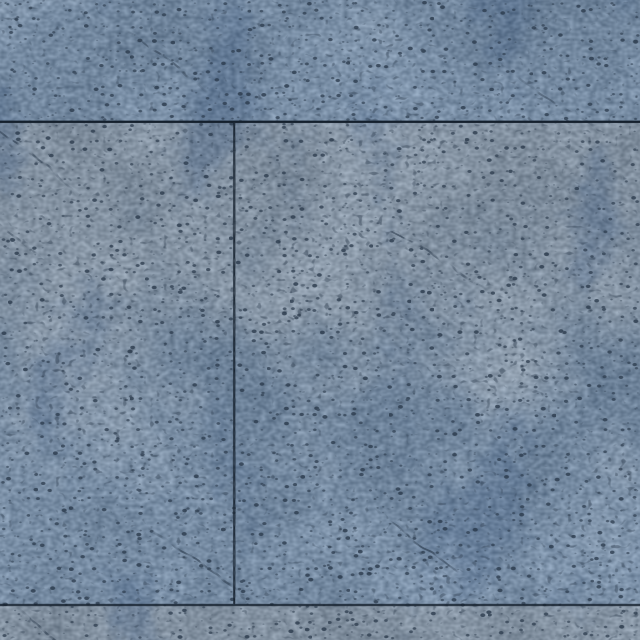
This texture is drawn by a WebGL 1 fragment shader. Its source:

```glsl
precision highp float;
// Weathered blue-grey stone cladding: large slabs in running bond, with thin dark joints.
// Gradient noise makes the cloudy mottle, gritty grain, blue stains and broken hairlines;
// jittered cells scatter the pits.

uniform vec2 u_resolution;

const vec2 SLAB_SIZE = vec2(1.5, 0.755);
const vec2 SLAB_ORIGIN = vec2(0.366, 0.0547);
const float JOINT_HALF_WIDTH = 0.0017;
const float JOINT_WOBBLE = 0.0007;
const float MOTTLE_AMOUNT = 0.085;
const float GRAIN_AMOUNT = 0.115;
const float STAIN_AMOUNT = 0.42;
const float VEIN_SPACING = 0.19;
const float VEIN_HALF_WIDTH = 0.0015;
const float VEIN_ANGLE = -0.64;
const float PIT_SHARE = 0.28;
const vec3 STONE_GREY = vec3(0.515, 0.572, 0.633);
const vec3 STONE_BLUE = vec3(0.465, 0.548, 0.640);
const vec3 STAIN_BLUE = vec3(0.300, 0.400, 0.530);
const vec3 DARK_MARK = vec3(0.160, 0.220, 0.290);
const vec3 JOINT_COLOR = vec3(0.080, 0.125, 0.175);

vec2 hash2(vec2 p) {
  vec3 q = fract(p.xyx * vec3(0.1031, 0.1030, 0.0973));
  q += dot(q, q.yzx + 33.33);
  return fract((q.xx + q.yz) * q.zy);
}

float cornerGradient(vec2 cell, vec2 offset) {
  float angle = 6.2832 * hash2(cell).x;
  return dot(vec2(cos(angle), sin(angle)), offset);
}

float gradientNoise(vec2 p) {
  vec2 i = floor(p), f = fract(p);
  vec2 w = f * f * f * (f * (f * 6.0 - 15.0) + 10.0);
  vec2 e = vec2(1.0, 0.0);
  return mix(mix(cornerGradient(i, f), cornerGradient(i + e, f - e), w.x),
             mix(cornerGradient(i + e.yx, f - e.yx), cornerGradient(i + 1.0, f - 1.0), w.x), w.y);
}

float fbm(vec2 p) {
  float sum = 0.0, amplitude = 1.0;
  for (int i = 0; i < 4; i++) {
    sum += amplitude * gradientNoise(p);
    p = mat2(1.6, 1.2, -1.2, 1.6) * p + 17.3;
    amplitude *= 0.55;
  }
  return sum;
}

// Antialiased coverage of a line at distance d from its centre.
float lineCover(float d, float halfWidth, float pixel) {
  return 1.0 - smoothstep(halfWidth - 0.6 * pixel, halfWidth + 0.8 * pixel, d);
}

// Small dark pits, at most one in each jittered cell.
float pits(vec2 p, float pixel) {
  float cover = 0.0;
  for (int i = 0; i < 3; i++) {
    float scale = 30.0 + 27.0 * float(i);
    vec2 cell = floor(p * scale) + 61.0 * float(i);
    vec2 rnd = hash2(cell + 7.0);
    vec2 offset = (fract(p * scale) - mix(vec2(0.25), vec2(0.75), hash2(cell))) / scale;
    float radius = mix(0.0010, 0.0030, rnd.y * rnd.y);
    float present = step(rnd.x, PIT_SHARE) * mix(0.3, 0.8, rnd.y);
    cover = max(cover, present * lineCover(length(offset * vec2(0.8, 1.1)), radius, pixel));
  }
  return cover;
}

// Slanting hairlines that fade in and out along their length.
float veins(vec2 p, float pixel) {
  float c = cos(VEIN_ANGLE), s = sin(VEIN_ANGLE);
  vec2 q = vec2(c * p.x + s * p.y, c * p.y - s * p.x);
  q.y += 0.022 * gradientNoise(q * 4.0) + 0.005 * gradientNoise(q * 32.0);
  float row = floor(q.y / VEIN_SPACING);
  float center = mix(0.25, 0.75, hash2(vec2(row, 5.0)).x);
  float d = abs(fract(q.y / VEIN_SPACING) - center) * VEIN_SPACING;
  float extent = smoothstep(0.0, 0.25, gradientNoise(vec2(q.x * 3.5, row * 3.7 + 0.4)));
  float broken = smoothstep(-0.3, 0.25, gradientNoise(p * 75.0));
  return extent * broken * lineCover(d, VEIN_HALF_WIDTH, pixel);
}

void main() {
  vec2 p = gl_FragCoord.xy / u_resolution.y;
  float pixel = 1.0 / u_resolution.y;

  // Slab layout: alternate courses shift by half a slab.
  vec2 slab = (p - SLAB_ORIGIN) / SLAB_SIZE;
  float course = floor(slab.y);
  slab.x += 0.5 * mod(course, 2.0);
  float slabTone = hash2(vec2(floor(slab.x), course) + 3.0).x - 0.5;

  // Stone: bluer at the foot of each slab, clouded and gritty.
  float mottle = fbm(p * 4.5 + 9.0);
  float grain = gradientNoise(p * vec2(125.0, 165.0)) + 0.7 * gradientNoise(p * vec2(62.0, 85.0) + 40.0);
  float greyness = smoothstep(0.2, 0.85, fract(slab.y) + 0.35 * mottle);
  vec3 color = mix(STONE_BLUE, STONE_GREY, greyness) + 0.012 * slabTone;
  color += MOTTLE_AMOUNT * mottle + GRAIN_AMOUNT * grain;

  // Stains: vertical blue smears with ragged edges.
  float smear = gradientNoise(p * vec2(7.0, 3.2) + 0.12 * fbm(p * 18.0) + 21.0);
  float stain = smoothstep(0.12, 0.5, smear + 0.16 * fbm(p * 24.0));
  color = mix(color, STAIN_BLUE + 0.08 * grain, STAIN_AMOUNT * stain);

  // Dark grit gathers in patches, over even pits and veins.
  float grit = smoothstep(0.28, 0.6, gradientNoise(p * vec2(95.0, 120.0) + 70.0) + 0.2 * mottle);
  color = mix(color, DARK_MARK, 0.42 * grit);
  color = mix(color, DARK_MARK, max(pits(p, pixel), 0.6 * veins(p, pixel)));

  // Joints: crisp level lines and slightly ragged upright ones.
  vec2 gap = abs(fract(slab + 0.5) - 0.5) * SLAB_SIZE;
  float ragged = gradientNoise(vec2(p.y * 110.0, 2.5));
  float upright = lineCover(abs(gap.x + JOINT_WOBBLE * ragged), JOINT_HALF_WIDTH, pixel);
  float level = lineCover(gap.y, JOINT_HALF_WIDTH, pixel);
  level *= mix(0.8, 1.0, mod(floor(slab.y + 0.5), 2.0));
  color = mix(color, JOINT_COLOR, max(level, upright * (0.78 + 0.3 * ragged)));

  gl_FragColor = vec4(clamp(color, 0.0, 1.0), 1.0);
}
```
